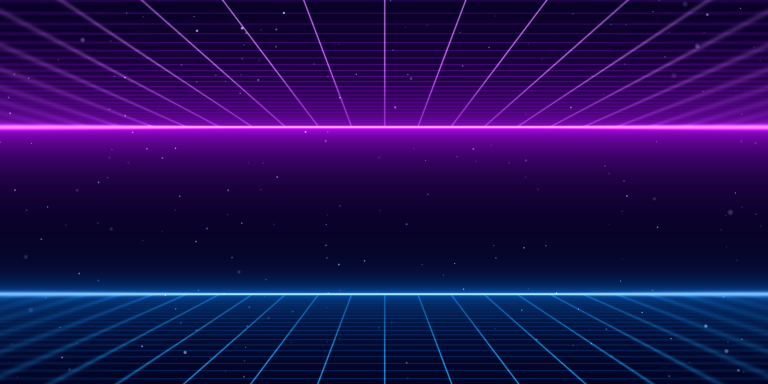
A Shadertoy shader for this background:

```glsl
const float CEILING_Y = 0.669;
const float FLOOR_Y = 0.234;
const float COLUMN_GAP = 0.086;   // column spacing on the horizon
const float COLUMN_SPREAD = 0.378; // spacing gained per unit of distance
const float ROW_STEP = 0.109;

const vec3 NIGHT = vec3(0.008, 0.003, 0.125);
const vec3 VIOLET = vec3(0.56, 0.015, 0.68);
const vec3 ORCHID = vec3(0.74, 0.46, 0.78);
const vec3 PINK_WHITE = vec3(0.85, 0.72, 0.80);
const vec3 AZURE = vec3(0.005, 0.28, 0.47);
const vec3 CYAN = vec3(0.10, 0.62, 0.80);
const vec3 ICE_WHITE = vec3(0.66, 0.66, 0.70);

vec3 hash3(vec2 cell, float seed) {
    vec3 q = fract(vec3(cell.xyx + seed) * vec3(0.1031, 0.1030, 0.0973));
    q += dot(q, q.yxz + 33.33);
    return fract((q.xxy + q.yzz) * q.zyx);
}

// Line whose brightness spreads out as its blur grows
float softLine(float dist, float halfWidth, float blur) {
    float reach = halfWidth + blur;
    float falloff = dist / reach;
    return exp(-falloff * falloff) * sqrt(halfWidth / reach);
}

// Lines that fan out from the horizon
float columns(float x, float depth, float halfWidth, float blur) {
    float gap = COLUMN_GAP + COLUMN_SPREAD * depth;
    float index = round(x / gap);
    float slope = index * COLUMN_SPREAD;
    float dist = abs(x - index * gap) / sqrt(1.0 + slope * slope);
    return softLine(dist, halfWidth, blur);
}

// Cross lines packed towards the horizon
float rows(float depth, float halfWidth, float blur) {
    float range = depth + COLUMN_GAP / COLUMN_SPREAD;
    float gap = ROW_STEP * range * range;
    float offset = abs(fract(1.0 / (range * ROW_STEP)) - 0.5) * gap;
    float crowding = smoothstep(0.003, 0.014, gap);
    return mix(0.2, softLine(offset, halfWidth, blur), crowding);
}

vec3 gridLight(float x, float depth, float blur, vec3 lineColor, vec3 rowColor) {
    float nearFade = mix(0.4, 1.0, smoothstep(0.0, 0.2, depth));
    float inside = smoothstep(0.0, 0.006, depth);
    float column = columns(x, depth, 0.0015, blur) * nearFade;
    float row = rows(depth, 0.0012, blur * 0.5);
    return inside * (lineColor * column + rowColor * row);
}

vec3 horizonLight(float offset, float side, vec3 core, vec3 halo) {
    float dist = abs(offset);
    float beam = softLine(dist, 0.0028, 0.0035 * side);
    return core * beam + halo * 0.38 * exp(-dist / 0.010);
}

// One star at most in each cell; those at the sides are out of focus
float starLayer(vec2 p, float cellSize, float chance, float radius, float seed) {
    vec2 cell = floor(p / cellSize);
    vec3 place = hash3(cell, seed);
    vec3 look = hash3(cell, seed + 41.7);
    vec2 center = (cell + 0.2 + 0.6 * place.xy) * cellSize;
    float size = radius * mix(0.6, 1.2, look.x);
    float edge = 0.5 / iResolution.y;
    float disc = 1.0 - smoothstep(size * 0.35, size + edge, length(p - center));
    return disc * step(place.z, chance) * mix(0.2, 1.0, look.y * look.y);
}

void mainImage(out vec4 fragColor, in vec2 fragCoord) {
    vec2 p = (fragCoord - vec2(0.5 * iResolution.x, 0.0)) / iResolution.y;
    p.x -= 0.002;
    float pixel = 1.0 / iResolution.y;
    float side = smoothstep(0.35, 1.0, abs(p.x));
    float blur = 0.25 * pixel + 0.006 * side * side;
    float above = p.y - CEILING_Y;
    float below = FLOOR_Y - p.y;

    // Broad glow on both sides of each horizon
    float violetReach = above > 0.0 ? 0.125 : 0.088;
    float violetGain = above > 0.0 ? 0.62 : 1.0;
    float blueReach = below > 0.0 ? 0.085 : 0.040;
    float blueGain = below > 0.0 ? 0.62 : 0.85;
    vec3 color = NIGHT;
    color += VIOLET * violetGain * exp(-abs(above) / violetReach);
    color += AZURE * blueGain * exp(-abs(below) / blueReach);

    // Ceiling and floor grids
    float dim = 1.0 - 0.5 * side;
    color += gridLight(p.x, above, blur, ORCHID * dim, vec3(0.18, 0.02, 0.25));
    color += gridLight(p.x, below, blur, CYAN * dim, vec3(0.005, 0.12, 0.19));

    // Scattered stars, from dust to bright points
    float stars = 0.5 * starLayer(p, 0.043, 0.20, 0.0024, 3.0);
    stars += 0.75 * starLayer(p, 0.11, 0.14, 0.0042, 19.0);
    stars += 0.5 * starLayer(p, 0.12, 0.30 * side, 0.0085, 57.0);
    color += vec3(0.82, 0.88, 1.0) * stars;

    // Bright horizon beams
    color += horizonLight(above, side, PINK_WHITE, vec3(0.55, 0.12, 0.6));
    color += horizonLight(below, side, ICE_WHITE, vec3(0.05, 0.36, 0.55));

    fragColor = vec4(min(color, 1.0), 1.0);
}
```
